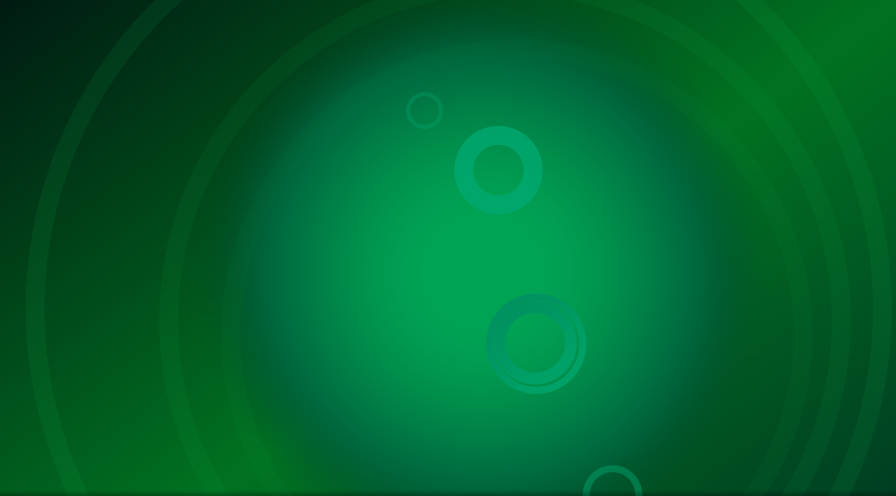
Write a Shadertoy shader that draws this background.

```glsl
// Emerald backdrop: a diagonal gradient with a bright ridge, a soft round glow,
// three wide faint rings, and a few small translucent rings in the middle.
// All lengths are in canvas heights, with the origin at the lower left.

const vec3 CORNER_DARK = vec3(0.0, 0.105, 0.070);
const vec3 RIDGE_GREEN = vec3(0.0, 0.445, 0.130);
const vec3 FAR_DARK    = vec3(0.0, 0.240, 0.135);
const vec3 GLOW_CORE   = vec3(0.0, 0.640, 0.330);
const vec3 GLOW_RIM    = vec3(0.0, 0.250, 0.180);
const vec3 RING_LIGHT  = vec3(0.05, 0.68, 0.30);
const vec3 RING_TEAL   = vec3(0.0, 0.660, 0.440);
const vec3 RING_SHADE  = vec3(0.0, 0.550, 0.390);

const vec2  GRADIENT_DIR  = vec2(0.584, -0.812);
const float RIDGE_AT      = 1.056;
const float GRADIENT_END  = 1.870;
const vec2  GLOW_CENTER   = vec2(0.974, 0.452);
const vec2  GLOW_FALLOFF  = vec2(0.08, 0.70);
const vec2  GLOW_FADE     = vec2(0.41, 0.59);
const float WIDE_WIDTH    = 0.038;
const float WIDE_OPACITY  = 0.11;

// Wide rings: center x, center y, outer radius
const vec3 WIDE_RINGS[3] = vec3[3](
    vec3(0.925, 0.378, 0.873),
    vec3(1.018, 0.354, 0.697),
    vec3(1.042, 0.326, 0.596));

// Coverage of a band between two radii, with a smooth edge
float band(vec2 p, vec2 center, float inner, float outer) {
    float d = abs(length(p - center) - 0.5 * (inner + outer)) - 0.5 * (outer - inner);
    float soft = 0.75 / iResolution.y;
    return 1.0 - smoothstep(-soft, soft, d);
}

// Dark corner, bright diagonal ridge, dark far corner
vec3 diagonalGradient(vec2 p) {
    float t = dot(p - vec2(0.0, 1.0), GRADIENT_DIR);
    vec3 rise = mix(CORNER_DARK, RIDGE_GREEN, clamp(t / RIDGE_AT, 0.0, 1.0));
    float fall = clamp((t - RIDGE_AT) / (GRADIENT_END - RIDGE_AT), 0.0, 1.0);
    return mix(rise, FAR_DARK, fall);
}

vec3 addGlow(vec3 color, vec2 p) {
    float r = length(p - GLOW_CENTER);
    vec3 glow = mix(GLOW_CORE, GLOW_RIM, smoothstep(GLOW_FALLOFF.x, GLOW_FALLOFF.y, r));
    return mix(color, glow, 1.0 - smoothstep(GLOW_FADE.x, GLOW_FADE.y, r));
}

vec3 addSmallRings(vec3 color, vec2 p) {
    // Thin ring, upper left
    color = mix(color, RING_TEAL, 0.32 * band(p, vec2(0.856, 0.777), 0.029, 0.037));

    // Thick ring
    color = mix(color, RING_TEAL, 0.80 * band(p, vec2(1.005, 0.657), 0.051, 0.089));

    // Double ring, shaded toward its upper left
    vec2 c = vec2(1.081, 0.307);
    float lit = smoothstep(-0.10, 0.10, dot(p - c, vec2(0.6, -0.8)));
    vec3 teal = mix(RING_SHADE, RING_TEAL, lit);
    color = mix(color, teal, 0.75 * band(p, c, 0.087, 0.101));
    color = mix(color, teal, 0.75 * band(p, c + vec2(-0.002, 0.002), 0.060, 0.084));

    // Ring cut by the lower edge
    return mix(color, RING_TEAL, 0.45 * band(p, vec2(1.235, 0.002), 0.046, 0.060));
}

void mainImage(out vec4 fragColor, in vec2 fragCoord) {
    vec2 p = fragCoord / iResolution.y;

    vec3 color = addGlow(diagonalGradient(p), p);

    for (int i = 0; i < 3; i++) {
        vec3 ring = WIDE_RINGS[i];
        float cover = band(p, ring.xy, ring.z - WIDE_WIDTH, ring.z);
        // Inner rings are fainter, most of all over the glow
        float veil = smoothstep(0.35, 0.65, length(p - GLOW_CENTER));
        float opacity = WIDE_OPACITY * (1.0 - 0.25 * float(i)) * mix(0.6, 1.0, veil);
        color = mix(color, RING_LIGHT, opacity * cover);
    }

    color = addSmallRings(color, p);

    // Slim shadow along the lower edge
    color *= mix(0.75, 1.0, smoothstep(0.0, 0.014, p.y));

    fragColor = vec4(color, 1.0);
}
```
